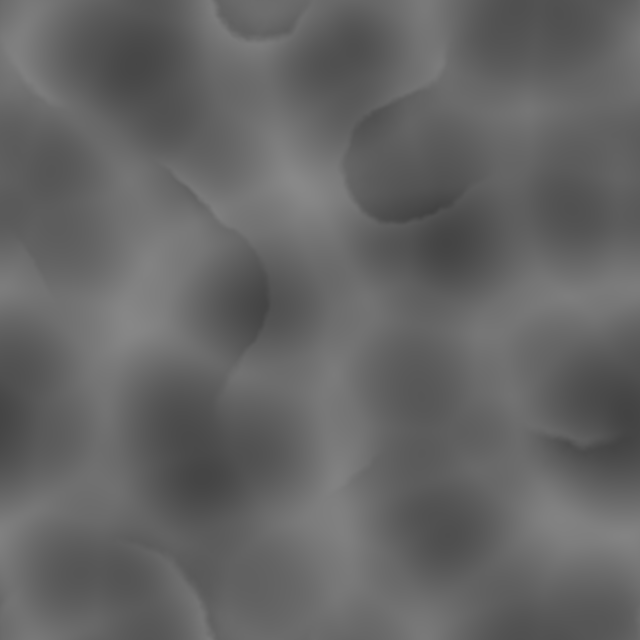
This texture map is drawn by a Shadertoy shader. Its source:

```glsl
const float MEAN_TONE = 0.403;     // average grey
const float CONTRAST = 0.46;       // height to grey
const float MEAN_HEIGHT = 0.62;    // average height of a pit layer
const float LARGE_PITS = 4.0;      // cells across the tile
const float SMALL_PITS = 6.0;
const float SMALL_SHARE = 0.3;     // weight of the small pits
const float PIT_ROUNDNESS = 0.06;  // flattens the pit floors
const float DEPTH_SPREAD = 0.25;   // variation of pit depth
const float RIDGE_SHARPNESS = 24.0;
const float BEND = 0.022;          // curvature of the ridges
const float CLIFF_SCALE = 3.0;
const float CLIFF_HEIGHT = 0.065;
const float CLIFF_EDGE = 0.022;    // width of the sharp step
const float CLIFF_FADE = 0.17;     // reach of the shading beside it
const float CLIFF_ROUGHNESS = 0.014;
const float GRAIN = 0.014;

// Random triple for a cell on a grid that wraps after `period` cells
vec3 hashCell(vec2 cell, float period, uint seed) {
    uvec3 v = uvec3(uvec2(mod(cell, period)), seed);
    v = v * 1664525u + 1013904223u;
    v.x += v.y * v.z; v.y += v.z * v.x; v.z += v.x * v.y;
    v ^= v >> 16u;
    v.x += v.y * v.z; v.y += v.z * v.x; v.z += v.x * v.y;
    return vec3(v >> 8u) / 16777216.0;
}

float cornerSlope(vec2 cell, vec2 corner, vec2 f, float period, uint seed) {
    vec2 gradient = hashCell(cell + corner, period, seed).xy * 2.0 - 1.0;
    return dot(gradient, f - corner);
}

// Wrapping gradient noise, roughly -0.6 to 0.6
float noise(vec2 uv, float period, uint seed) {
    vec2 p = uv * period, cell = floor(p), f = p - cell;
    vec2 w = f * f * f * (f * (f * 6.0 - 15.0) + 10.0);
    float bottom = mix(cornerSlope(cell, vec2(0, 0), f, period, seed),
                       cornerSlope(cell, vec2(1, 0), f, period, seed), w.x);
    float top = mix(cornerSlope(cell, vec2(0, 1), f, period, seed),
                    cornerSlope(cell, vec2(1, 1), f, period, seed), w.x);
    return mix(bottom, top, w.y);
}

float fbm(vec2 uv, float period, uint seed) {
    float sum = 0.0, amplitude = 1.0;
    for (int i = 0; i < 4; i++) {
        sum += amplitude * noise(uv, period, seed + uint(i));
        amplitude *= 0.55;
        period *= 2.0;
    }
    return sum;
}

// Rounded pits of varied depth that meet in soft creases
float pits(vec2 uv, float period, uint seed) {
    vec2 p = uv * period, base = floor(p);
    float sum = 0.0;
    for (int y = -2; y <= 2; y++)
    for (int x = -2; x <= 2; x++) {
        vec2 cell = base + vec2(x, y);
        vec3 rnd = hashCell(cell, period, seed);
        vec2 d = cell + 0.05 + 0.9 * rnd.xy - p;
        float height = sqrt(dot(d, d) + PIT_ROUNDNESS) + DEPTH_SPREAD * rnd.z;
        sum += exp(-RIDGE_SHARPNESS * height);
    }
    return -log(sum) / RIDGE_SHARPNESS;
}

// Broken, ragged steps along the zero line of a noise field
float cliffs(vec2 uv) {
    vec2 ragged = vec2(fbm(uv, 14.0, 31u), fbm(uv, 14.0, 41u));
    float level = noise(uv + CLIFF_ROUGHNESS * ragged, CLIFF_SCALE, 51u);
    float side = 2.0 * smoothstep(-CLIFF_EDGE, CLIFF_EDGE, level) - 1.0;
    float near = exp(-abs(level) / CLIFF_FADE);
    float presence = smoothstep(-0.08, 0.28, noise(uv, 4.0, 61u));
    float grain = GRAIN * fbm(uv, 56.0, 71u) * exp(-abs(level) / 0.06);
    return presence * (CLIFF_HEIGHT * side * near + grain);
}

void mainImage(out vec4 fragColor, in vec2 fragCoord) {
    vec2 uv = fragCoord / iResolution.xy;
    vec2 bent = uv + BEND * vec2(noise(uv, 5.0, 11u), noise(uv, 5.0, 12u));

    float height = mix(pits(bent, LARGE_PITS, 21u),
                       pits(bent, SMALL_PITS, 22u), SMALL_SHARE);
    float tone = MEAN_TONE + CONTRAST * (height - MEAN_HEIGHT) + cliffs(uv);
    fragColor = vec4(vec3(clamp(tone, 0.0, 1.0)), 1.0);
}
```
